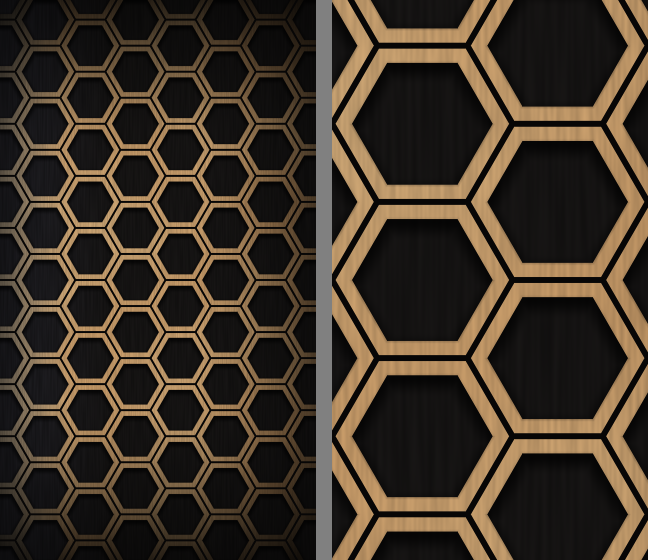
Left: the whole. Right: its middle third, enlarged.
This pattern is drawn by a WebGL 2 fragment shader. Its source:

```glsl
#version 300 es
precision highp float;
// Honeycomb of brushed gold hexagonal frames around recessed dark panels.
// A staggered lattice gives each cell, a hexagon distance cuts frame and gap,
// and stretched gradient noise adds grain under a soft off-centre light.

uniform vec2 u_resolution;
out vec4 fragColor;

const float PITCH = 0.093;         // cell height as a share of canvas height
const float HOLE_APOTHEM = 0.39;   // in cell heights
const float FRAME_APOTHEM = 0.481;
const vec2 LATTICE = vec2(1.7320508, 1.0);

const vec3 GOLD = vec3(0.75, 0.61, 0.43);
const vec3 BRONZE = vec3(0.70, 0.51, 0.32);
const vec3 COOL_GOLD = vec3(0.66, 0.59, 0.49);
const vec3 PANEL = vec3(0.078, 0.072, 0.070);
const vec3 COOL_PANEL = vec3(0.105, 0.103, 0.118);
const vec3 GAP = vec3(0.028, 0.024, 0.022);

float hash(vec2 p) {
  vec3 q = fract(vec3(p.xyx) * 0.1031);
  q += dot(q, q.yzx + 33.33);
  return fract((q.x + q.y) * q.z);
}

vec2 gradient(vec2 node) {
  float angle = 6.2831853 * hash(node);
  return vec2(cos(angle), sin(angle));
}

float gradientNoise(vec2 p) {
  vec2 i = floor(p);
  vec2 f = p - i;
  vec2 u = f * f * f * (f * (f * 6.0 - 15.0) + 10.0);
  vec2 e = vec2(1.0, 0.0);
  float low = mix(dot(gradient(i), f), dot(gradient(i + e.xy), f - e.xy), u.x);
  float high = mix(dot(gradient(i + e.yx), f - e.yx),
                   dot(gradient(i + e.xx), f - e.xx), u.x);
  return mix(low, high, u.y);
}

// Apothem-scaled distance from the centre of a flat-topped hexagon
float hexDistance(vec2 p) {
  p = abs(p);
  return max(p.y, 0.8660254 * p.x + 0.5 * p.y);
}

// Offset from the nearest centre of two interleaved rectangular lattices
vec2 hexCell(vec2 p) {
  vec2 a = p - LATTICE * floor(p / LATTICE + 0.5);
  vec2 b = p - LATTICE * (floor(p / LATTICE) + 0.5);
  return dot(a, a) < dot(b, b) ? a : b;
}

float inside(float d, float radius, float pixel) {
  return 1.0 - smoothstep(radius - 0.6 * pixel, radius + 0.6 * pixel, d);
}

// Light fades towards every border, and earlier on the right
float lighting(vec2 uv) {
  float left = smoothstep(-0.22, 0.22, uv.x);
  float right = 1.0 - smoothstep(0.58, 1.3, uv.x);
  float ends = smoothstep(-0.12, 0.30, min(uv.y, 1.0 - uv.y));
  return left * right * ends;
}

vec3 frameColor(vec2 p, vec2 cell, vec2 uv, float d) {
  float warmth = 0.3 + 0.5 * gradientNoise(p * 0.55 + 7.0) + 0.3 * (uv.x - 0.5);
  vec3 metal = mix(GOLD, BRONZE, clamp(warmth, 0.0, 1.0));
  metal = mix(COOL_GOLD, metal, smoothstep(0.0, 0.24, uv.x));
  float grain = gradientNoise(p * vec2(38.0, 2.5));
  float rim = 1.0 - smoothstep(0.0, 0.02, d - HOLE_APOTHEM);
  float tone = 1.0 + 0.14 * grain - 0.12 * rim + 0.05 * sign(cell.y) * rim;
  return metal * tone;
}

vec3 panelColor(vec2 p, vec2 cell, vec2 uv) {
  vec3 base = mix(COOL_PANEL, PANEL, smoothstep(0.05, 0.4, uv.x));
  float grain = gradientNoise(p * vec2(30.0, 1.3) + 19.0);
  // The frame casts a shadow downwards into the recess
  float depth = HOLE_APOTHEM - hexDistance(cell + vec2(0.0, 0.045));
  float shadow = mix(0.3, 1.0, smoothstep(-0.03, 0.10, depth));
  return base * (1.0 + 0.3 * grain) * shadow;
}

void main() {
  vec2 uv = gl_FragCoord.xy / u_resolution;
  float pixel = 1.0 / (PITCH * u_resolution.y);
  vec2 p = (gl_FragCoord.xy - 0.5 * u_resolution) * pixel;
  p.x += 0.25 * LATTICE.x;

  vec2 cell = hexCell(p);
  float d = hexDistance(cell);
  float light = lighting(uv);

  // Gap, then frame, then recessed panel
  vec3 frame = frameColor(p, cell, uv, d) * light;
  vec3 panel = panelColor(p, cell, uv) * mix(0.4, 1.0, light);
  vec3 color = mix(GAP, frame, inside(d, FRAME_APOTHEM, pixel));
  color = mix(color, panel, inside(d, HOLE_APOTHEM, pixel));
  fragColor = vec4(color, 1.0);
}
```
